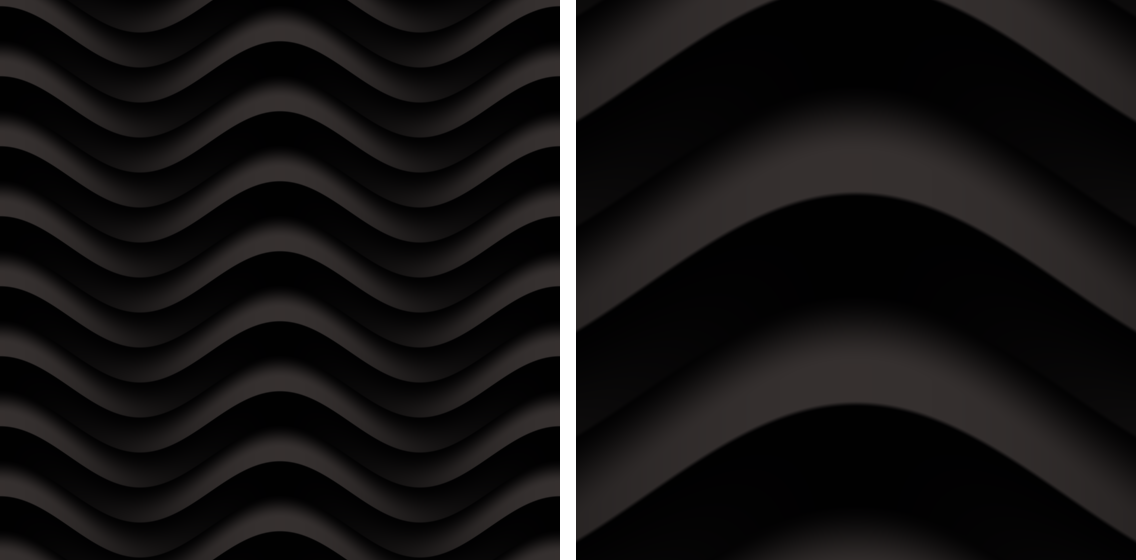
Left, the full canvas; right, a detail of the centre.
A three.js fragment shader for this pattern:

```glsl
#define BANDS 16.0
#define WAVES 2.0
#define AMPLITUDE 0.0547
#define CREST_OFFSET 0.013
#define EDGE_BLUR 0.06
#define SHADOW_COLOR vec3(0.004, 0.003, 0.005)
#define LIT_COLOR vec3(0.210, 0.190, 0.186)

varying vec2 vUv;

const float TAU = 6.2831853;

// Light on one band: t runs from its shaded top (0) to its lit lower rim (1).
vec3 bandShade(float band, float t, float x) {
  // Neighbouring bands catch the light on opposite crests.
  float side = 2.0 * mod(band, 2.0) - 1.0;
  float exposure = 0.5 + 0.5 * side * cos(TAU * x);
  float falloff = smoothstep(-0.1, mix(1.3, 0.6, exposure), t);
  return mix(SHADOW_COLOR, LIT_COLOR, exposure * falloff);
}

void main() {
  // Depth below the wavy rim, measured in bands.
  float sag = AMPLITUDE * (1.0 - cos(TAU * WAVES * vUv.x));
  float depth = (1.0 - vUv.y - CREST_OFFSET - sag) * BANDS;
  float band = floor(depth);
  float t = depth - band;

  // Soften the rim into the top of the band below.
  vec3 current = bandShade(band, t, vUv.x);
  vec3 below = bandShade(band + 1.0, 0.0, vUv.x);
  float rim = smoothstep(1.0 - EDGE_BLUR, 1.0, t);

  gl_FragColor = vec4(mix(current, below, rim), 1.0);
}
```
